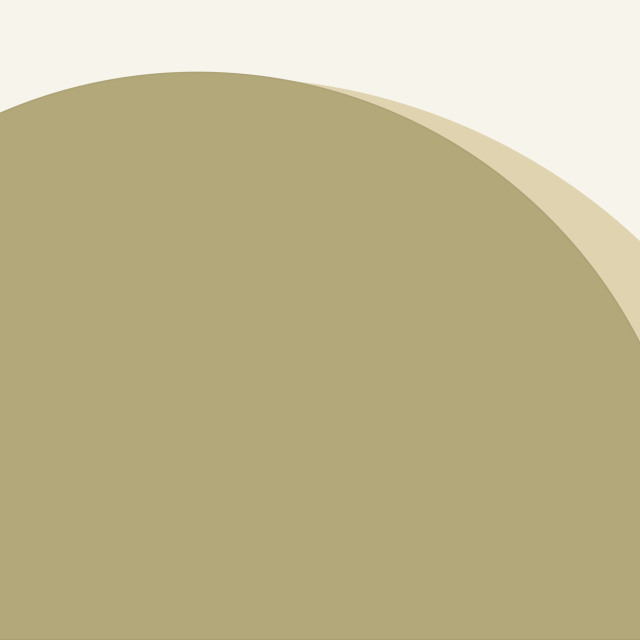
Write a WebGL 1 fragment shader that draws this background.

```glsl
precision highp float;
// Two large overlapping discs on a cream ground: a sand disc behind
// an olive one, leaving a thin sand crescent at the upper right.
// Each disc is a signed distance with a smoothed edge.

uniform vec2 u_resolution;

float discDistance(vec2 p, vec2 center, float radius) {
  return length(p - center) - radius;
}

// Coverage of a shape, softened over about one and a half pixels
float coverage(float dist) {
  float soft = 0.75 / min(u_resolution.x, u_resolution.y);
  return 1.0 - smoothstep(-soft, soft, dist);
}

void main() {
  vec2 p = gl_FragCoord.xy / u_resolution;

  vec3 cream = vec3(0.969, 0.957, 0.922);
  vec3 sand = vec3(0.878, 0.827, 0.690);
  vec3 olive = vec3(0.698, 0.659, 0.478);

  float sandDisc = discDistance(p, vec2(0.3555, -0.0612), 0.9401);
  float oliveDisc = discDistance(p, vec2(0.3086, 0.1107), 0.7773);

  // Faint darker rim just inside the olive edge, and along the base
  float rim = 1.0 - smoothstep(0.0, 0.004, -oliveDisc);
  float base = 1.0 - smoothstep(0.0, 0.003, p.y);
  vec3 shadedOlive = olive * (1.0 - 0.05 * max(rim, base));

  vec3 color = mix(cream, sand, coverage(sandDisc));
  color = mix(color, shadedOlive, coverage(oliveDisc));
  gl_FragColor = vec4(color, 1.0);
}
```
